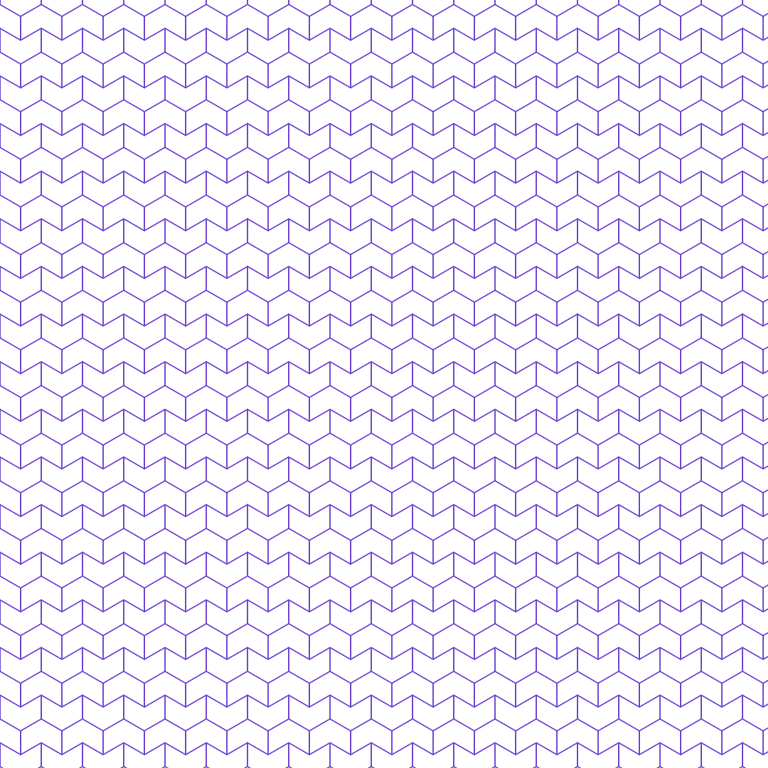
This pattern is drawn by a WebGL 1 fragment shader. Its source:

```glsl
precision highp float;
// Thin violet chevron rows on white, joined by alternating uprights into a brick-like weave.

uniform vec2 u_resolution;

#define SIDE 0.03101         // length of every segment, as a part of the canvas
#define TOP_OFFSET 0.03685   // first chevron peak, measured from the top edge
#define LINE_WIDTH 0.00178
#define PAPER vec3(1.0)
#define CHEVRON_INK vec3(0.47, 0.31, 0.84)
#define UPRIGHT_INK vec3(0.40, 0.23, 0.80)

const float SQRT3 = 1.7320508;

// Coverage of a line whose centre lies at the given distance, in side lengths
float lineCoverage(float dist) {
  float fromEdge = 0.5 * LINE_WIDTH - dist * SIDE;
  return clamp(0.5 + fromEdge * u_resolution.y, 0.0, 1.0);
}

void main() {
  vec2 uv = gl_FragCoord.xy / u_resolution.y;
  vec2 p = vec2(uv.x, 1.0 - uv.y - TOP_OFFSET) / SIDE;

  // Horizontal distance to the nearest peak, from 0 to half a period
  float fromPeak = abs(fract(p.x / SQRT3 + 0.5) - 0.5) * SQRT3;

  // Unfold the chevrons into straight rows one side apart
  float row = p.y - fromPeak / SQRT3;
  float chevron = abs(fract(row + 0.5) - 0.5) * 0.5 * SQRT3;

  // Uprights hang from the peaks and the valleys in alternate rows
  float oddRow = step(1.0, mod(row, 2.0));
  float upright = mix(fromPeak, 0.5 * SQRT3 - fromPeak, oddRow);

  vec3 color = mix(PAPER, CHEVRON_INK, lineCoverage(chevron));
  color = mix(color, UPRIGHT_INK, lineCoverage(upright));
  gl_FragColor = vec4(color, 1.0);
}
```
